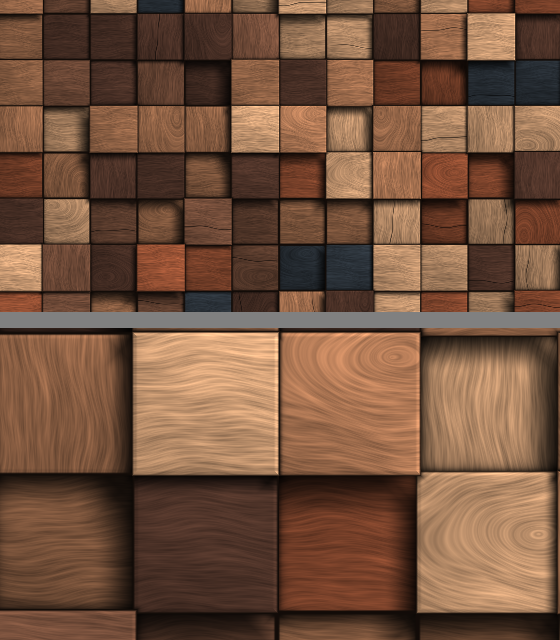
Top, the full canvas; bottom, a detail of the centre.
A Shadertoy shader for this texture:

```glsl
// Wall of square wooden end blocks at varied heights, lit from the upper right.

float hash(vec2 p) {
    vec3 q = fract(vec3(p.xyx) * 0.1031);
    q += dot(q, q.yzx + 33.33);
    return fract((q.x + q.y) * q.z);
}

// Distance to the nearest scattered point
float cellular(vec2 p) {
    vec2 base = floor(p);
    float nearest = 2.0;
    for (int y = -1; y <= 1; y++)
    for (int x = -1; x <= 1; x++) {
        vec2 c = base + vec2(x, y);
        vec2 site = c + vec2(hash(c), hash(c + 47.0));
        nearest = min(nearest, length(p - site));
    }
    return nearest;
}

float blockHeight(vec2 cell) { return hash(cell + 11.0); }

// Taller blocks look slightly larger
float blockDistance(vec2 p, vec2 cell, float height) {
    vec2 d = abs(p - cell - 0.5) - (0.49 + 0.035 * height);
    return max(d.x, d.y);
}

vec3 woodColor(float pick) {
    if (pick < 0.21) return vec3(0.72, 0.55, 0.41);  // pale oak
    if (pick < 0.44) return vec3(0.60, 0.41, 0.29);  // tan
    if (pick < 0.64) return vec3(0.52, 0.28, 0.18);  // red cedar
    if (pick < 0.80) return vec3(0.42, 0.28, 0.21);  // brown
    if (pick < 0.94) return vec3(0.29, 0.19, 0.15);  // walnut
    return vec3(0.18, 0.21, 0.24);                   // blue slate stain
}

vec3 wood(vec2 q, vec2 cell) {
    float seed = hash(cell + 71.0) * 40.0;
    vec2 g = hash(cell + 5.0) < 0.27 ? q.yx : q;

    // Wavy growth lines, or rings around a knot
    float warp = 0.035 * sin(g.x * 4.0 + seed) + 0.015 * sin(g.x * 9.0 + g.y * 7.0 + seed * 2.0);
    float v = g.y + warp;
    vec2 knot = g - 0.35 * vec2(sin(seed), cos(seed * 1.7));
    if (hash(cell + 23.0) < 0.16) v = length(knot * vec2(0.55, 1.0)) + warp;

    float rings = 0.5 * sin(v * 24.0 + seed) + 0.3 * sin(v * 57.0 + seed * 3.0 + 2.0 * warp)
                + 0.2 * sin(v * 113.0 + g.x * 2.0);
    float fibre = cellular(vec2(g.x * 2.5, v * 34.0) + seed) - 0.45;
    float pores = cellular(vec2(g.x * 5.0, v * 75.0) + seed * 2.0) - 0.45;
    float blotch = sin(g.x * 3.0 + seed) * sin(g.y * 4.0 + seed * 1.3);

    vec3 color = woodColor(hash(cell + 31.0)) * (0.86 + 0.26 * hash(cell + 59.0));
    color *= 1.0 + 0.08 * rings + 0.26 * fibre + 0.2 * pores + 0.08 * blotch;

    // A few blocks carry a fine crack along the grain
    float crack = 1.0 - smoothstep(0.003, 0.014, abs(g.y + warp - 0.3 * sin(seed * 5.0)));
    return color * (1.0 - 0.5 * crack * step(hash(cell + 83.0), 0.2));
}

void mainImage(out vec4 fragColor, in vec2 fragCoord) {
    // Grid of about 11.8 by 6.75 blocks
    vec2 p = (fragCoord / iResolution.y + vec2(0.014, 0.0807)) / vec2(0.1513, 0.1481);
    float pixel = 6.75 / iResolution.y;
    vec2 base = floor(p);

    // Highest block covering this point
    vec2 top = base;
    float topHeight = -1.0, edge = 0.0;
    for (int y = -1; y <= 1; y++)
    for (int x = -1; x <= 1; x++) {
        vec2 c = base + vec2(x, y);
        float h = blockHeight(c), d = blockDistance(p, c, h);
        if (d < 0.0 && h > topHeight) { top = c; topHeight = h; edge = d; }
    }

    // Soft and contact shadows from taller neighbours
    float light = 1.0;
    float floorHeight = max(topHeight, 0.0);
    for (int y = -1; y <= 1; y++)
    for (int x = -1; x <= 1; x++) {
        vec2 c = base + vec2(x, y);
        float h = blockHeight(c), rise = h - floorHeight;
        if (rise <= 0.0 || c == top) continue;
        float shade = blockDistance(p + vec2(0.24, 0.28) * rise, c, h);
        float blur = 0.03 + 0.2 * rise;
        light *= 1.0 - 0.68 * (1.0 - smoothstep(-blur, blur, shade));
        float contact = max(blockDistance(p, c, h), 0.0);
        light *= 1.0 - 0.6 * exp(-contact / (0.012 + 0.04 * rise));
    }

    // Lit face with a soft bevel and dark seams
    vec2 q = p - top - 0.5;
    vec3 color = wood(q, top) * light;
    color *= 0.84 + 0.2 * floorHeight + 0.1 * (q.x + q.y);
    float rim = smoothstep(-0.045, -0.025, edge) * (1.0 - smoothstep(-0.02, -0.005, edge));
    color *= 1.0 + 0.18 * rim * floorHeight * sign(q.x + q.y);
    float face = topHeight < 0.0 ? 0.0 : 1.0 - smoothstep(-0.012 - pixel, 0.0, edge);
    color = mix(vec3(0.07, 0.045, 0.03), color, face);

    fragColor = vec4(clamp(color, 0.0, 1.0), 1.0);
}
```
